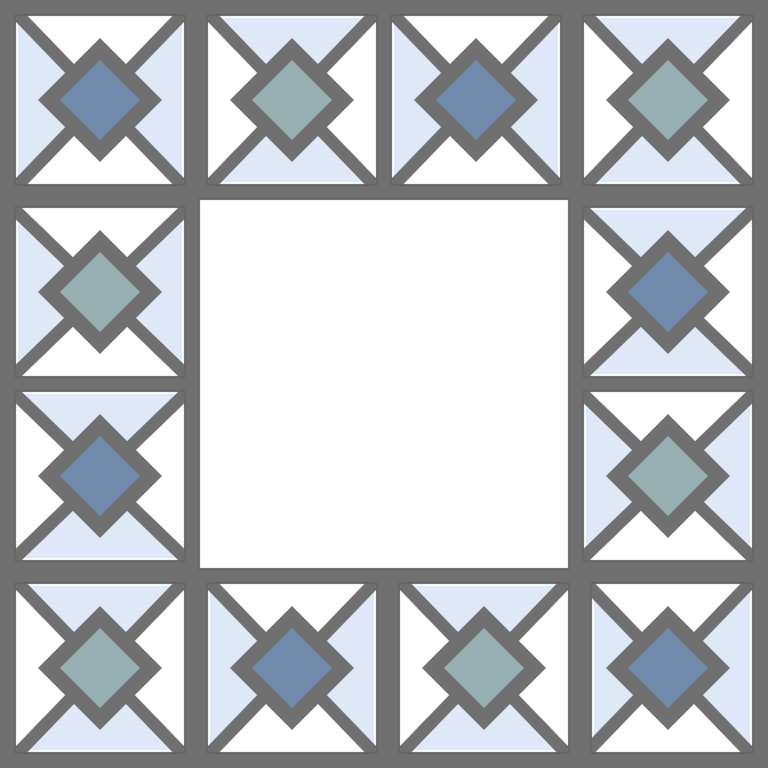
Reproduce this pattern procedurally as a Shadertoy shader.

```glsl
// A grey lattice frame of twelve square tiles around an open white field.
// Each tile holds a framed diamond on crossed bars, with two tinted wedges.
// Colours alternate by checkerboard parity; all parts are distance functions.

const float GRID = 96.0;         // canvas height in design units
const float PITCH = 24.0;        // spacing of tile cells
const float INWARD = 0.5;        // tile centres lean towards the middle
const float TILE_HALF = 10.5;
const float OPENING_HALF = 23.0;
const float FRAME_RADIUS = 7.75;
const float GEM_RADIUS = 5.0;
const float BAR_HALF = 0.8;
const float BAR_STRETCH = 1.036; // bars lean slightly off 45 degrees
const float TINT_INSET = 0.25;   // pale rim left around the wedges
const float RIM_WIDTH = 0.25;
const float ODD_SHIFT = 1.0;     // irregular spacing in the bottom row

const vec3 GREY = vec3(0.44);
const vec3 RIM = vec3(0.40);
const vec3 WHITE = vec3(1.0);
const vec3 TINT = vec3(0.875, 0.914, 0.973);
const vec3 BLUE = vec3(0.44, 0.545, 0.675);
const vec3 TEAL = vec3(0.585, 0.685, 0.70);

float boxDistance(vec2 p, vec2 halfSize) {
    vec2 d = abs(p) - halfSize;
    return length(max(d, 0.0)) + min(max(d.x, d.y), 0.0);
}

float diamondDistance(vec2 p, float radius) {
    return (abs(p.x) + abs(p.y) - radius) * 0.70711;
}

float cover(float dist, float pixel) {
    return clamp(0.5 - dist / (1.2 * pixel), 0.0, 1.0);
}

vec3 drawTile(vec3 color, vec2 p, vec2 cell, float pixel) {
    bool blueGem = mod(cell.x + cell.y, 2.0) < 0.5;
    bool outerRow = abs(cell.y - 1.5) > 1.0;
    bool tintSides = blueGem == outerRow;

    // The last bottom tile is trimmed on its left side
    float trim = (cell.x > 2.5 && cell.y > 2.5) ? ODD_SHIFT : 0.0;
    vec2 boxCentre = vec2(0.5 * trim, 0.0);
    vec2 boxHalf = vec2(TILE_HALF - 0.5 * trim, TILE_HALF);
    float box = boxDistance(p - boxCentre, boxHalf);

    // Signed distance to the diagonals, positive in the side wedges
    vec2 a = abs(p);
    vec2 lean = outerRow ? vec2(BAR_STRETCH, 1.0) : vec2(1.0, BAR_STRETCH);
    float diagonal = (a.x * lean.x - a.y * lean.y) * 0.70711;

    // Tinted wedges and crossed bars
    float wedge = tintSides ? -diagonal : diagonal;
    float tintMask = cover(max(wedge, box + TINT_INSET), pixel);
    vec3 face = mix(WHITE, TINT, tintMask);
    face = mix(face, GREY, cover(abs(diagonal) - BAR_HALF, pixel));

    // Diamond in its thick frame
    face = mix(face, GREY, cover(diamondDistance(p, FRAME_RADIUS), pixel));
    vec3 gem = blueGem ? BLUE : TEAL;
    face = mix(face, gem, cover(diamondDistance(p, GEM_RADIUS), pixel));

    color = mix(color, RIM, cover(box - RIM_WIDTH, pixel));
    return mix(color, face, cover(box, pixel));
}

void mainImage(out vec4 fragColor, in vec2 fragCoord) {
    float pixel = GRID / iResolution.y;
    vec2 p = (fragCoord - 0.5 * iResolution.xy) * pixel;
    p.y = -p.y; // rows count down from the top

    // Four by four cells; centres are symmetric about the middle
    vec2 cell = clamp(floor(p / PITCH) + 2.0, 0.0, 3.0);
    vec2 k = cell - 1.5;
    vec2 centre = k * PITCH - sign(k) * INWARD;
    if (cell.x == 2.0 && cell.y == 3.0) centre.x += ODD_SHIFT;

    vec3 color = GREY;
    bool border = max(abs(k.x), abs(k.y)) > 1.0;
    if (border) color = drawTile(color, p - centre, cell, pixel);

    // Open central field
    float opening = boxDistance(p, vec2(OPENING_HALF));
    color = mix(color, RIM, cover(abs(opening) - RIM_WIDTH, pixel));
    color = mix(color, WHITE, cover(opening, pixel));

    fragColor = vec4(color, 1.0);
}
```
